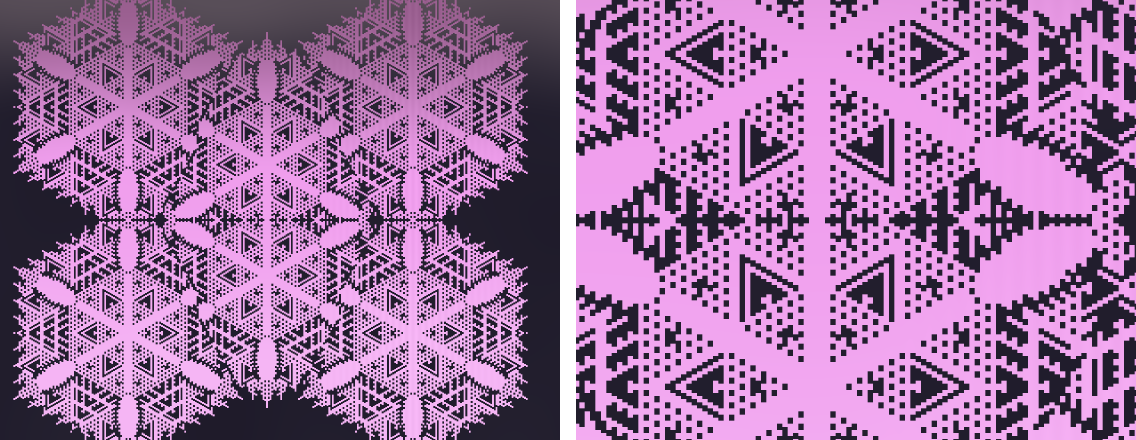
Left: the whole. Right: its middle third, enlarged.
A WebGL 1 fragment shader for this pattern:

```glsl
precision highp float;
// Six pixelated crystal flakes, mirrored top to bottom, meeting on a hexagonal cell lattice.
uniform vec2 u_resolution;

const float ROW = 0.00467;                    // cell height, in canvas heights
const float COLUMN = ROW * 0.866;             // cell width
const vec2 FIRST_FLAKE = vec2(0.2914, 0.7566);
const vec2 MIDDLE_FLAKE = vec2(78.0, 28.0);   // offsets in columns and rows
const vec2 LAST_FLAKE = vec2(160.0, 0.0);
const float MIRROR_ROW = 55.0;
const float RADIUS = 64.0;                    // flake radius in cells
const float NOTCH = 1.3;                      // depth of the ragged rim
const int SAMPLES = 3;                        // per pixel side
const vec3 PINK = vec3(0.94, 0.62, 0.93);
const vec3 PINK_TOP = vec3(0.60, 0.37, 0.56);
const vec3 PINK_LIGHT = vec3(0.97, 0.75, 0.97);
const vec3 DARK = vec3(0.13, 0.115, 0.175);
const vec3 DARK_TOP = vec3(0.34, 0.30, 0.34);

vec2 hashGradient(vec2 p) {
  float angle = 6.2832 * fract(sin(dot(p, vec2(127.1, 311.7))) * 4375.85);
  return vec2(cos(angle), sin(angle));
}

float gradientNoise(vec2 p) {
  vec2 i = floor(p), f = fract(p), w = f * f * (3.0 - 2.0 * f);
  vec2 x = vec2(1.0, 0.0), y = x.yx;
  float low = mix(dot(hashGradient(i), f), dot(hashGradient(i + x), f - x), w.x);
  float high = mix(dot(hashGradient(i + y), f - y), dot(hashGradient(i + 1.0), f - 1.0), w.x);
  return mix(low, high, w.y);
}

// Position along the two nearest arms, larger part first.
vec2 armCoords(vec2 cell) {
  vec2 p = abs(cell);
  vec2 arms = p.y >= 0.5 * p.x ? vec2(p.y - 0.5 * p.x, p.x)
                               : vec2(0.5 * p.x + p.y, 0.5 * p.x - p.y);
  arms = floor(arms + 0.5);
  return vec2(max(arms.x, arms.y), min(arms.x, arms.y));
}

// Nested chevrons between two branches: inset from the branch, depth from the old rim.
float chevrons(float size, float inset, float depth) {
  float tooth = step(0.5, mod(depth, 2.0));
  if (inset < 0.5) return 1.0;
  if (depth < 0.5) return 1.0 - mod(inset, 2.0);
  if (size < 6.0) return tooth;
  if (inset < 1.5) return size > 12.0 ? 1.0 : tooth;
  if (size > 24.0 && mod(depth, 8.0) < 1.5) return 1.0;
  if (inset < 2.5) return step(depth, 1.5);
  float band = mod(inset, 4.0);
  if (band < 1.5) return step(depth, 1.5);
  return band < 2.5 ? tooth : 1.0;
}

// 1 where a cell of the flake is frozen; each branch tip restarts a half-size flake.
float flake(vec2 arms) {
  float a = arms.x, b = arms.y, reach = a + b;
  float rim = reach + NOTCH * (4.0 - abs(mod(b, 8.0) - 4.0));
  if (rim > RADIUS) return 0.0;
  if (b < 1.5 && a < 28.0) return 1.0;

  // Solid serrated plate on each arm, edged by dark slots
  float along = a + 0.5 * b;
  float taper = abs(along - 41.0) / 10.5;
  if (taper < 1.0) {
    float halfWidth = 5.2 - 2.2 * taper * taper + step(1.0, mod(a, 2.0));
    if (b < halfWidth) return 1.0;
    if (b < halfWidth + 2.2) return 0.0;
  }

  float size = 32.0;
  for (int level = 0; level < 5; level++) {
    if (a < b) { float swap = a; a = b; b = swap; }
    if (a >= size) a -= size;
    else if (a + b >= size) return chevrons(size, size - a, a + b - size);
    size *= 0.5;
  }
  return 1.0;
}

float frost(vec2 uv) {
  vec2 p = (uv - FIRST_FLAKE) / vec2(COLUMN, -ROW);
  float column = floor(p.x + 0.5);
  float shift = 0.5 * mod(column, 2.0);
  float row = floor(p.y - shift + 0.5) + shift;
  row = min(row, 2.0 * MIRROR_ROW - row);
  vec2 cell = vec2(column, row);

  // The nearest flake owns the cell
  vec2 nearest = vec2(500.0);
  float second = 1000.0;
  for (int i = 0; i < 3; i++) {
    vec2 center = i == 0 ? vec2(0.0) : (i == 1 ? MIDDLE_FLAKE : LAST_FLAKE);
    vec2 arms = armCoords(cell - center);
    float reach = arms.x + arms.y, best = nearest.x + nearest.y;
    second = min(second, max(reach, best));
    if (reach < best) nearest = arms;
  }
  float gap = min(second - nearest.x - nearest.y, 2.0 * (MIRROR_ROW - row));
  if (gap < 1.5 && mod(nearest.y, 6.0) > 1.5) return 0.0;
  return flake(nearest);
}

void main() {
  float coverage = 0.0;
  for (int j = 0; j < SAMPLES; j++) {
    for (int i = 0; i < SAMPLES; i++) {
      vec2 offset = (vec2(float(i), float(j)) + 0.5) / float(SAMPLES) - 0.5;
      coverage += frost((gl_FragCoord.xy + offset) / u_resolution.y);
    }
  }
  coverage /= float(SAMPLES * SAMPLES);

  // Shade at the top, soft glow below, faint vertical sheen
  vec2 uv = gl_FragCoord.xy / u_resolution.y;
  float haze = gradientNoise(uv * 3.0);
  vec3 pink = mix(PINK, PINK_TOP, smoothstep(0.58, 1.0, uv.y + 0.04 * haze));
  pink = mix(pink, PINK_LIGHT, 0.7 * smoothstep(0.6, 0.1, uv.y + 0.15 * haze));
  pink += 0.012 * sin(uv.x * 420.0) * smoothstep(0.3, 0.0, abs(uv.x - 0.94));
  vec3 dark = mix(DARK, DARK_TOP, smoothstep(0.72, 1.02, uv.y + 0.05 * haze));
  dark += 0.02 * haze;
  gl_FragColor = vec4(mix(dark, pink, coverage), 1.0);
}
```
